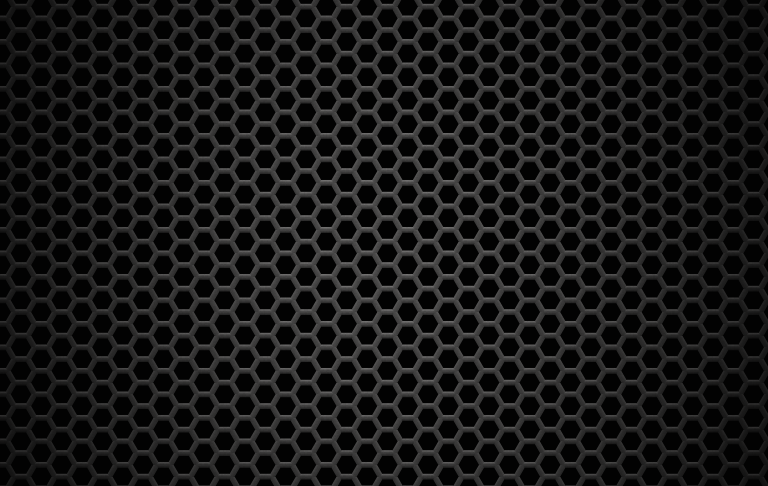
Reproduce this pattern procedurally as a WebGL 2 fragment shader.

```glsl
#version 300 es
precision highp float;
// Dark metal mesh with flat-topped hexagonal holes, lit from above.
// A folded hexagonal lattice gives the distance to each hole's rim;
// bevel shading and a wide oval spotlight colour the bars.
uniform vec2 u_resolution;
out vec4 fragColor;

float hash(vec2 p) {
  return fract(sin(dot(p, vec2(127.1, 311.7))) * 43758.5453);
}

// Offset from the nearest hole centre; neighbouring holes are 1 apart.
vec2 hexOffset(vec2 p) {
  vec2 s = vec2(1.73205, 1.0);
  vec2 a = mod(p + 0.5 * s, s) - 0.5 * s;
  vec2 b = mod(p, s) - 0.5 * s;
  return dot(a, a) < dot(b, b) ? a : b;
}

void main() {
  vec2 uv = gl_FragCoord.xy / u_resolution;
  float pitch = 0.04835;
  vec2 p = (gl_FragCoord.xy / u_resolution.y - vec2(0.797, 0.527)) / pitch;
  float pixel = 1.0 / (pitch * u_resolution.y);

  // Hexagonal distance: 0 at the hole centre, 0.5 along the bar's middle
  vec2 q = hexOffset(p);
  vec2 a = abs(q);
  float slant = 0.866 * a.x + 0.5 * a.y;
  float d = max(a.y, slant);
  float bar = smoothstep(-0.6, 0.6, (d - 0.378) / pixel);

  // Lips below a hole face the light, those above it fall into shade
  float flatSide = smoothstep(-0.7, 0.7, (a.y - slant) / pixel);
  float facing = -sign(q.y) * mix(0.35, 1.0, flatSide);
  float lip = 1.0 - smoothstep(0.39, 0.5, d);
  float glint = max(facing, 0.0) * lip;
  float shade = max(-facing, 0.0) * lip;

  // Spotlight fades faster sideways; glints survive further out
  vec2 c = uv - 0.5;
  float light = exp(-4.2 * c.x * c.x - 1.2 * c.y * c.y);
  float metal = light * (0.285 - 0.1 * shade) + 0.17 * glint * sqrt(light);
  metal *= 0.96 + 0.08 * hash(floor(p * 16.0));

  vec3 holeColor = vec3(0.008);
  vec3 metalColor = metal * vec3(1.0, 0.99, 0.985);
  fragColor = vec4(mix(holeColor, metalColor, bar), 1.0);
}
```
